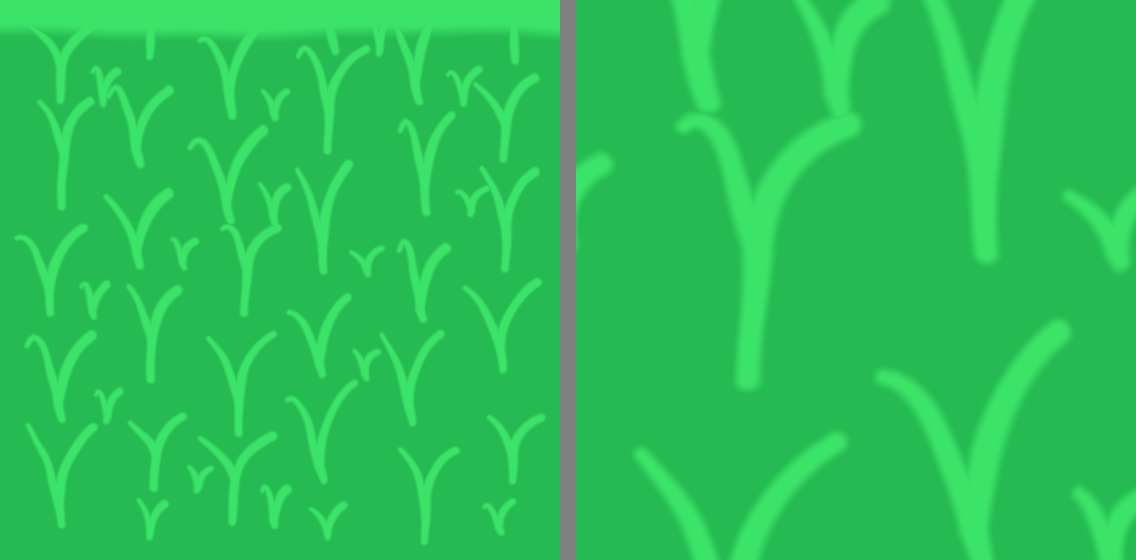
Left, the full canvas; right, a detail of the centre.
Reproduce this pattern procedurally as a WebGL 2 fragment shader.

```glsl
#version 300 es
precision highp float;
// Draws a flat green meadow of soft brushed grass tufts under a bright, blurred strip.

uniform vec2 u_resolution;
out vec4 fragColor;

const vec3 GROUND = vec3(0.145, 0.73, 0.32);
const vec3 GRASS = vec3(0.235, 0.89, 0.41);
const vec2 CELL = vec2(0.162, 0.19);
const vec2 ORIGIN = vec2(0.018, 0.05);
const float FAR = 1.0;
const int STEPS = 10;

// Four random values in 0..1 for a cell and a seed
vec4 hash4(vec2 cell, float seed) {
    vec4 q = fract(vec4(cell.xyx, seed) * vec4(0.1031, 0.1030, 0.0973, 0.1099) + 0.37);
    q += dot(q, q.wzxy + 33.33);
    return fract((q.xxyz + q.yzzw) * q.zywx);
}

// Distance to a segment whose radius runs from r0 to r1
float taperedSegment(vec2 p, vec2 a, vec2 b, float r0, float r1) {
    vec2 ab = b - a;
    float t = clamp(dot(p - a, ab) / dot(ab, ab), 0.0, 1.0);
    return length(p - a - ab * t) - mix(r0, r1, t);
}

vec2 bezier(vec2 a, vec2 b, vec2 c, vec2 d, float t) {
    float s = 1.0 - t;
    return s * s * s * a + 3.0 * s * t * (s * b + t * c) + t * t * t * d;
}

// Distance to a curved blade
float blade(vec2 p, vec2 a, vec2 b, vec2 c, vec2 d, float r0, float r1) {
    float dist = FAR;
    vec2 last = a;
    for (int i = 1; i <= STEPS; i++) {
        float t = float(i) / float(STEPS);
        vec2 next = bezier(a, b, c, d, t);
        float w = 1.0 / float(STEPS);
        dist = min(dist, taperedSegment(p, last, next, mix(r0, r1, t - w), mix(r0, r1, t)));
        last = next;
    }
    return dist;
}

// Distance to a tuft: a stem, a thin hooked left blade and a broad right blade
float tuft(vec2 p, vec2 size, float forkHeight, float radius, vec4 rnd) {
    if (abs(p.x) > size.x + 0.03 || p.y < -0.03 || p.y > size.y * 1.2 + 0.03) return FAR;
    float lean = (rnd.x - 0.6) * 0.25 * size.x;
    vec2 fork = vec2(lean, forkHeight * size.y);
    float rise = size.y - fork.y;
    float hook = smoothstep(0.2, 0.9, rnd.y);
    float leftRise = rise * mix(0.8, 1.0, rnd.z);
    float rightRise = rise * mix(0.8, 1.05, rnd.w);
    float reach = size.x * mix(0.8, 1.0, rnd.w);

    float dist = taperedSegment(p, vec2(0.0), fork, radius * 0.72, radius * 0.92);
    dist = min(dist, blade(p, fork,
        fork + vec2(-0.22 * reach, 0.5 * leftRise),
        fork + vec2(-0.6 * reach, mix(0.75, 1.3, hook) * leftRise),
        fork + vec2(-reach, mix(1.0, 0.86, hook) * leftRise),
        radius * 0.9, radius * 0.48));
    return min(dist, blade(p, fork,
        fork + vec2(0.06 * reach, 0.45 * rightRise),
        fork + vec2(0.5 * reach, 0.82 * rightRise),
        fork + vec2(size.x, rightRise),
        radius * 0.9, radius * mix(0.65, 1.05, rnd.z)));
}

// Distance to the nearest tuft on a staggered, jittered grid
float meadow(vec2 uv) {
    float dist = FAR;
    float column = floor((uv.x - ORIGIN.x) / CELL.x);
    for (float i = -1.0; i <= 1.0; i++) {
        float x = column + i;
        if (x < 0.0 || x > 5.0) continue;
        float stagger = 0.5 * mod(x, 2.0);
        float row = floor((uv.y - ORIGIN.y) / CELL.y - stagger);
        for (float j = -1.0; j <= 1.0; j++) {
            vec2 cell = vec2(x, row + j);
            if (cell.y < -1.0) continue;
            vec4 place = hash4(cell, 1.0);
            vec4 shape = hash4(cell, 7.0);
            vec2 jitter = (place.xy - 0.5) * vec2(0.03, 0.035);
            vec2 base = ORIGIN + (cell + vec2(0.5, stagger)) * CELL + jitter;
            vec2 largeSize = vec2(mix(0.045, 0.068, place.z), mix(0.125, 0.2, place.w));
            vec2 smallSize = vec2(mix(0.021, 0.029, place.w), mix(0.045, 0.072, place.z));

            if (cell.y >= 0.0) {
                float forkHeight = mix(0.12, 0.48, shape.x);
                dist = min(dist, tuft(uv - base, largeSize, forkHeight, 0.0104, shape));
                // Some gaps beside the stems hold a small tuft
                vec2 gap = base + vec2(0.48 * CELL.x, -0.005);
                if (shape.w > 0.6 && x < 5.0)
                    dist = min(dist, tuft(uv - gap, smallSize, 0.14, 0.0088, place));
            } else if (stagger > 0.0) {
                vec2 low = vec2(base.x, 0.035 + 0.02 * place.y);
                dist = min(dist, tuft(uv - low, smallSize, 0.14, 0.0088, place));
            }
        }
    }
    return dist;
}

void main() {
    vec2 uv = gl_FragCoord.xy / u_resolution;

    // Slight hand-drawn wobble
    vec2 wobble = 0.0012 * sin(uv.yx * vec2(61.0, 53.0) + 2.0 * sin(uv * 37.0));
    float grass = 1.0 - smoothstep(-0.0045, 0.003, meadow(uv + wobble));

    // Bright strip with a blurred, gently uneven lower edge
    float edge = 0.941 + 0.004 * sin(uv.x * 8.0 + 1.6) + 0.002 * sin(uv.x * 23.0);
    float strip = smoothstep(edge - 0.017, edge + 0.015, uv.y);

    fragColor = vec4(mix(GROUND, GRASS, max(grass, strip)), 1.0);
}
```
